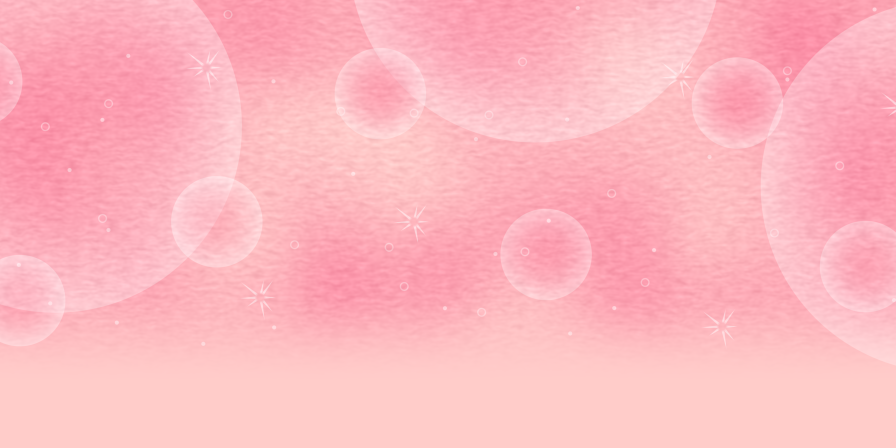
Write a Shadertoy shader that draws this background.

```glsl
// Pink embossed paper with soft clouds, translucent bubbles, sparkles and tiny rings.

const vec3 PALE = vec3(1.0, 0.80, 0.79);
const vec3 DEEP = vec3(0.985, 0.555, 0.65);
const vec3 WHITE = vec3(1.0, 0.96, 0.97);
const float BIG = 0.416;
const float SMALL = 0.102;

vec2 hash2(vec2 p) {
    p = vec2(dot(p, vec2(127.1, 311.7)), dot(p, vec2(269.5, 183.3)));
    return fract(sin(p) * 43758.5);
}

float gradientNoise(vec2 p) {
    vec2 i = floor(p), f = fract(p);
    vec2 u = f * f * f * (f * (f * 6.0 - 15.0) + 10.0);
    vec2 e = vec2(0.0, 1.0);
    float a = dot(hash2(i) * 2.0 - 1.0, f);
    float b = dot(hash2(i + e.yx) * 2.0 - 1.0, f - e.yx);
    float c = dot(hash2(i + e) * 2.0 - 1.0, f - e);
    float d = dot(hash2(i + e.yy) * 2.0 - 1.0, f - e.yy);
    return mix(mix(a, b, u.x), mix(c, d, u.x), u.y);
}

float glow(vec2 p, vec2 center, float radius) {
    vec2 q = (p - center) / radius;
    return exp(-dot(q, q));
}

// Cloud brightness: 0 is deep pink, 1 is pale
float cloudTone(vec2 p) {
    float light = glow(p, vec2(0.70, 0.76), 0.18) + glow(p, vec2(1.41, 0.82), 0.18)
                + glow(p, vec2(1.57, 0.54), 0.16) + glow(p, vec2(0.93, 0.61), 0.20)
                + glow(p, vec2(0.56, 0.48), 0.14) + glow(p, vec2(1.15, 0.28), 0.14);
    float dark = glow(p, vec2(0.04, 0.70), 0.20) + glow(p, vec2(0.34, 0.82), 0.14)
               + glow(p, vec2(0.62, 0.94), 0.13) + glow(p, vec2(0.77, 0.39), 0.14)
               + glow(p, vec2(1.01, 0.39), 0.13) + glow(p, vec2(1.39, 0.46), 0.16)
               + glow(p, vec2(1.80, 0.92), 0.16) + glow(p, vec2(1.91, 0.66), 0.18)
               + glow(p, vec2(1.05, 0.95), 0.18);
    return 0.44 + 0.40 * light - 0.34 * dark + 0.22 * gradientNoise(p * 5.0);
}

// Fine wavy ridges that run across the paper
float paperGrain(vec2 p) {
    p.y += 0.006 * gradientNoise(p * vec2(28.0, 20.0));
    return gradientNoise(p * vec2(34.0, 105.0)) + 0.5 * gradientNoise(p * vec2(90.0, 150.0));
}

// Clear pink in the middle, milky towards the rim
vec3 bubble(vec3 color, vec2 p, vec2 center, float radius, float tint, float rim, float px) {
    float d = length(p - center);
    float inside = smoothstep(px, -px, d - radius);
    float t = clamp(d / radius, 0.0, 1.0);
    vec3 body = mix(color, DEEP, tint * (1.0 - t * t));
    body = mix(body, WHITE, rim * t * t);
    return mix(color, body, inside);
}

// Eight tapered rays of uneven length around a small gap
float sparkle(vec2 p, vec2 center, float px) {
    vec2 q = p - center;
    float mask = 0.0;
    for (int i = 0; i < 8; i++) {
        float k = float(i);
        float angle = k * 0.7854 + 0.2 * sin(k * 2.3);
        vec2 dir = vec2(cos(angle), sin(angle));
        float len = 0.036 + 0.026 * fract(k * 0.618);
        float along = dot(q, dir);
        float across = abs(q.x * dir.y - q.y * dir.x);
        float width = 0.0035 * (1.0 - along / len);
        float ends = smoothstep(0.006, 0.014, along) * smoothstep(len, len * 0.7, along);
        mask = max(mask, ends * smoothstep(px, -px, across - width));
    }
    return mask;
}

// One jittered ring or dot in some of the grid cells
float scatter(vec2 p, float cell, float radius, float stroke, float keep, float seed, float px) {
    vec2 id = floor(p / cell);
    vec2 spot = (id + 0.12 + 0.76 * hash2(id + seed)) * cell;
    float d = abs(length(p - spot) - radius) - stroke;
    float present = step(hash2(id + seed + 17.0).x, keep) * step(0.16, spot.y);
    return present * smoothstep(px, -px, d);
}

void mainImage(out vec4 fragColor, in vec2 fragCoord) {
    vec2 p = fragCoord / iResolution.y;
    float px = 0.7 / iResolution.y;
    float paper = smoothstep(0.14, 0.36, p.y);

    // Clouds fade into a plain pale strip
    vec3 color = mix(PALE, mix(DEEP, PALE, clamp(cloudTone(p), 0.0, 1.0)), paper);

    // Large bubbles
    color = bubble(color, p, vec2(0.124, 0.718), BIG, 0.15, 0.36, px);
    color = bubble(color, p, vec2(1.195, 1.098), BIG, 0.15, 0.36, px);
    color = bubble(color, p, vec2(2.114, 0.584), BIG, 0.15, 0.36, px);

    // Small bubbles
    color = bubble(color, p, vec2(0.849, 0.791), SMALL, 0.60, 0.38, px);
    color = bubble(color, p, vec2(0.484, 0.505), SMALL, 0.30, 0.42, px);
    color = bubble(color, p, vec2(1.646, 0.770), SMALL, 0.60, 0.38, px);
    color = bubble(color, p, vec2(1.219, 0.432), SMALL, 0.45, 0.38, px);
    color = bubble(color, p, vec2(1.932, 0.405), SMALL, 0.40, 0.38, px);
    color = bubble(color, p, vec2(0.044, 0.329), SMALL, 0.20, 0.42, px);
    color = bubble(color, p, vec2(-0.052, 0.818), SMALL, 0.30, 0.38, px);

    // Sparkles, rings and dots
    float stars = sparkle(p, vec2(0.461, 0.849), px) + sparkle(p, vec2(1.518, 0.828), px)
                + sparkle(p, vec2(0.924, 0.505), px) + sparkle(p, vec2(0.581, 0.336), px)
                + sparkle(p, vec2(1.612, 0.271), px) + sparkle(p, vec2(2.010, 0.760), px);
    float rings = scatter(p, 0.20, 0.0085, 0.0015, 0.45, 3.0, px);
    float dots = scatter(p, 0.19, 0.0, 0.0045, 0.55, 41.0, px);
    color = mix(color, WHITE, clamp(0.55 * stars + 0.38 * rings + 0.5 * dots, 0.0, 0.7));

    color += paperGrain(p) * paper * vec3(0.05, 0.085, 0.075);
    fragColor = vec4(clamp(color, 0.0, 1.0), 1.0);
}
```
